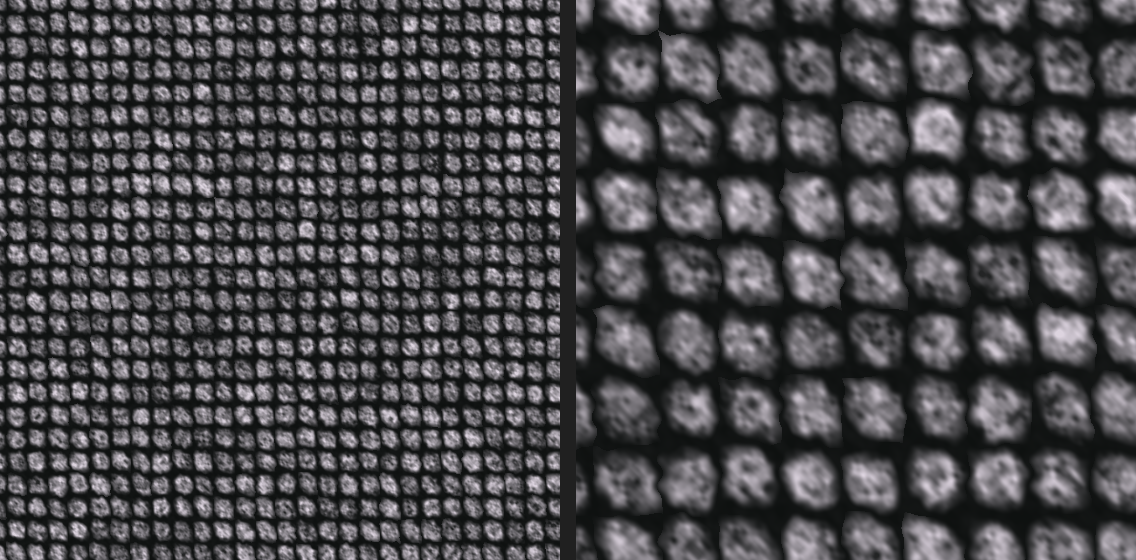
Left: the whole. Right: its middle third, enlarged.
Reproduce this texture procedurally as a three.js fragment shader.

```glsl
varying vec2 vUv;

float hash(vec2 p) {
  vec3 q = fract(vec3(p.xyx) * 0.1031);
  q += dot(q, q.yzx + 33.33);
  return fract((q.x + q.y) * q.z);
}

float noise(vec2 p) {
  vec2 i = floor(p);
  vec2 f = fract(p);
  f = f * f * (3.0 - 2.0 * f);
  return mix(mix(hash(i), hash(i + vec2(1.0, 0.0)), f.x),
             mix(hash(i + vec2(0.0, 1.0)), hash(i + 1.0), f.x), f.y);
}

// Soft, rounded bead stretched from upper left to lower right
float bead(vec2 p, vec2 id) {
  p += 0.07 * (vec2(hash(id + 17.0), hash(id + 43.0)) - 0.5);
  vec2 halfSize = vec2(0.49, 0.46) + 0.05 * (hash(id + 71.0) - 0.5);
  vec2 e = pow(abs(p) / halfSize, vec2(2.7));
  float d = pow(e.x + e.y, 1.0 / 2.7);
  d += p.x * p.y * mix(0.5, 1.5, hash(id + 97.0));
  return 1.0 - smoothstep(0.52, 1.06, d);
}

void main() {
  // Slightly uneven weave grid, with rows counted downward
  vec2 grid = vec2(vUv.x * 27.05 - 0.33, (1.0 - vUv.y) * 24.3 - 0.54);
  vec2 sway = vec2(noise(grid * 0.7 + 60.0), noise(grid * 0.7 + 110.0)) - 0.5;
  vec2 fray = vec2(noise(grid * 5.0 + 200.0), noise(grid * 5.0 + 260.0)) - 0.5;
  vec2 warped = grid + 0.12 * sway + 0.12 * fray;
  vec2 id = floor(warped) + 5.0;
  vec2 p = fract(warped) - 0.5;
  p.y = -p.y;

  // Fibre speckle, drawn out along the slant of the beads
  vec2 slant = vec2(vUv.x + vUv.y, vUv.x - vUv.y + 1.0) * vec2(125.0, 85.0);
  float speckle = 0.65 * noise(slant) + 0.35 * noise(slant * 1.9 + 31.0) - 0.5;

  // Brightness differs per bead and drifts gently over the cloth
  float tone = 0.64 + 0.30 * (hash(id) - 0.5);
  tone += 0.16 * (noise(grid * 0.35 + 9.0) - 0.5) + 1.05 * speckle;
  float light = bead(p, id) * clamp(tone, 0.12, 1.2);
  light += 0.05 * (speckle + 0.3);

  vec3 gapColor = vec3(0.055, 0.065, 0.062);
  vec3 threadColor = vec3(0.76, 0.73, 0.77);
  gl_FragColor = vec4(mix(gapColor, threadColor, clamp(light, 0.0, 1.15)), 1.0);
}
```
